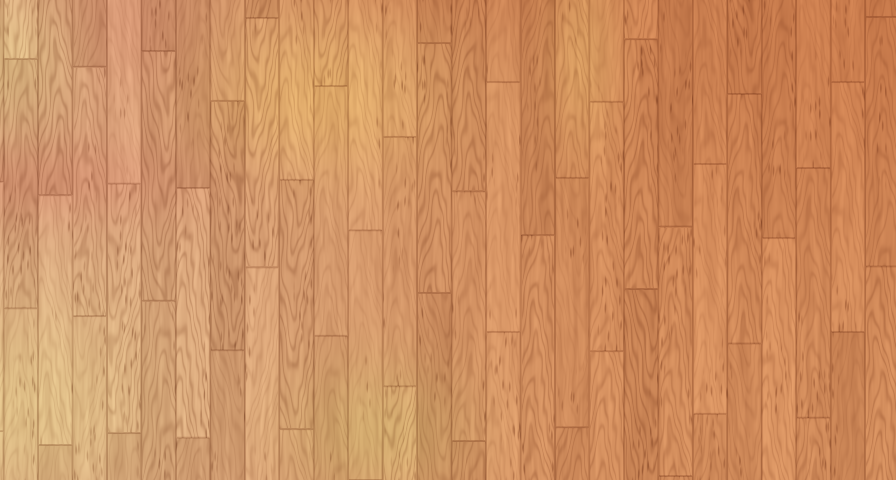
A WebGL 2 fragment shader for this texture:

```glsl
#version 300 es
precision highp float;
// Wooden strip floor: staggered vertical planks, arched grain, flecks and soft colour drift.
uniform vec2 u_resolution;
out vec4 outColor;

#define PLANKS 26.0        // planks across the width
#define SHIFT 0.004        // left offset of the first seam
#define BOARD_LENGTH 0.52  // board length in canvas heights
#define SEAM 0.0009        // half width of a seam in canvas heights
#define SEAM_DARK 0.17
#define TONE_SPREAD 0.12   // brightness variation between boards
#define RINGS 15.0         // growth rings per canvas height
#define RING_DARK 0.12
#define FIBRE 0.075
#define FLECK_DARK 0.20

float hash(vec2 p) {
    p = fract(p * vec2(0.1031, 0.1137));
    p += dot(p, p.yx + 33.33);
    return fract((p.x + p.y) * p.x * 97.3);
}

float valueNoise(vec2 p) {
    vec2 i = floor(p), f = fract(p);
    f = f * f * (3.0 - 2.0 * f);
    float low = mix(hash(i), hash(i + vec2(1, 0)), f.x);
    float high = mix(hash(i + vec2(0, 1)), hash(i + vec2(1, 1)), f.x);
    return mix(low, high, f.y);
}

// Cellular noise: distance to the nearest scattered point
float cellular(vec2 p) {
    vec2 cell = floor(p);
    float nearest = 2.0;
    for (int j = -1; j <= 1; j++)
        for (int i = -1; i <= 1; i++) {
            vec2 c = cell + vec2(i, j);
            vec2 point = c + vec2(hash(c + 17.0), hash(c + 71.0));
            nearest = min(nearest, length(p - point));
        }
    return nearest;
}

vec3 tint(vec3 base, vec3 color, vec2 uv, vec2 center, vec2 size, float amount) {
    vec2 d = (uv - center) / size;
    return mix(base, color, amount * exp(-dot(d, d)));
}

// Broad stain that drifts over the whole floor
vec3 stain(vec2 uv) {
    const vec3 peach = vec3(0.83, 0.63, 0.47), orange = vec3(0.82, 0.55, 0.36);
    const vec3 rust = vec3(0.77, 0.46, 0.28), gold = vec3(0.86, 0.65, 0.39);
    const vec3 rose = vec3(0.81, 0.54, 0.42), straw = vec3(0.85, 0.72, 0.50);
    vec3 c = mix(peach, orange, smoothstep(0.05, 0.75, uv.x));
    c = tint(c, rust, uv, vec2(1.0, 1.0), vec2(0.38, 0.6), 0.85);
    c = tint(c, rust, uv, vec2(0.45, 1.05), vec2(0.28, 0.16), 0.5);
    c = tint(c, rose, uv, vec2(0.13, 0.93), vec2(0.1, 0.2), 0.8);
    c = tint(c, rose, uv, vec2(0.06, 0.63), vec2(0.2, 0.1), 0.8);
    c = tint(c, straw, uv, vec2(0.0, 0.88), vec2(0.09, 0.16), 0.75);
    c = tint(c, gold, uv, vec2(0.36, 0.8), vec2(0.13, 0.17), 0.85);
    c = tint(c, gold, uv, vec2(0.65, 0.88), vec2(0.04, 0.2), 0.6);
    c = tint(c, straw, uv, vec2(0.02, 0.15), vec2(0.16, 0.24), 0.9);
    return tint(c, vec3(0.80, 0.66, 0.41), uv, vec2(0.42, 0.1), vec2(0.1, 0.15), 0.75);
}

void main() {
    vec2 uv = gl_FragCoord.xy / u_resolution;
    float pixel = 1.0 / u_resolution.y;
    float plankWidth = u_resolution.x / u_resolution.y / PLANKS;

    // Board layout
    float across = (uv.x - SHIFT) * PLANKS;
    float column = floor(across) + 5.0;
    float along = uv.y / BOARD_LENGTH + hash(vec2(column, 3.0));
    vec2 board = vec2(column, floor(along) + 9.0);
    vec2 local = vec2(fract(across) - 0.5, fract(along));
    float seed = hash(board), kind = hash(board + 40.0);

    // Arched growth rings, bent by layered sines
    float facing = kind < 0.35 ? -1.0 : 1.0;
    float y = uv.y * facing + seed * 7.0;
    float bend = 0.10 * sin(y * 9.0 + seed * 40.0) + 0.05 * sin(y * 23.0 + kind * 30.0);
    float x = local.x + (seed - 0.5) * 0.7 + bend;
    float arch = y + 0.45 * sqrt(x * x + 0.012);
    arch += 0.018 * sin(x * 11.0 + y * 31.0) + 0.009 * sin(y * 67.0 - x * 17.0);
    float rings = arch * RINGS;
    float ringLine = pow(0.5 + 0.5 * sin(6.2832 * rings), 3.0);
    ringLine = mix(ringLine, 0.31, smoothstep(0.25, 0.7, fwidth(rings)));
    float ringStrength = RING_DARK * mix(0.35, 1.2, hash(board + 80.0));

    // Long fibres and short dark flecks
    vec2 grain = vec2(across + bend * 0.4, uv.y) + board * vec2(3.0, 1.7);
    float fibre = valueNoise(grain * vec2(9.0, 7.0)) * 0.6
                + valueNoise(grain * vec2(19.0, 24.0)) * 0.4 - 0.5;
    vec2 fleckSpace = grain * vec2(6.0, 15.0);
    float fleck = 1.0 - smoothstep(0.05, 0.24, cellular(fleckSpace));
    fleck *= smoothstep(0.5, 0.8, valueNoise(grain * vec2(2.0, 6.0) + 50.0));

    // Seams beside and between boards
    float sideGap = (0.5 - abs(local.x)) * plankWidth;
    float endGap = min(local.y, 1.0 - local.y) * BOARD_LENGTH;
    float seam = 1.0 - smoothstep(SEAM, SEAM + pixel, min(sideGap, endGap));

    // Shading
    float shade = 1.02 + (seed - 0.5) * TONE_SPREAD + fibre * FIBRE * 2.0;
    shade *= 1.0 - ringStrength * ringLine;
    shade *= 1.0 - FLECK_DARK * fleck;
    shade *= 1.0 - SEAM_DARK * seam;
    vec3 warmth = vec3(0.75, 1.1, 1.35);  // dark grain turns redder
    outColor = vec4(stain(uv) * pow(vec3(shade), warmth), 1.0);
}
```
